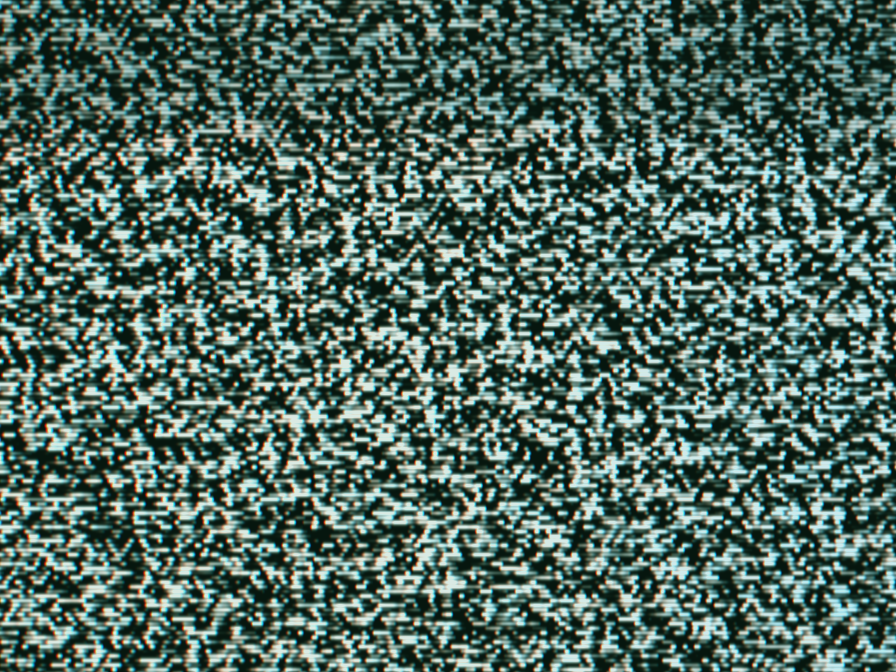
Give the GLSL for this texture, as a WebGL 1 fragment shader.

```glsl
precision highp float;
uniform vec2 u_resolution;

float hash(vec2 p) {
  return fract(sin(dot(p, vec2(127.1, 311.7))) * 43758.5453);
}

// Smooth noise along one scanline
float lineNoise(float x, float row) {
  float cell = floor(x);
  float t = smoothstep(0.0, 1.0, x - cell);
  return mix(hash(vec2(cell, row)), hash(vec2(cell + 1.0, row)), t);
}

// Short staggered grains mixed with longer horizontal streaks
float signal(float x, float row) {
  float shift = 0.5 * mod(row, 2.0) + 0.4 * hash(vec2(row, 5.3));
  float grain = lineNoise(x * 116.0 + shift, row);
  float streak = lineNoise(x * 34.0 + 9.0 * shift, row + 401.0);
  return smoothstep(0.3, 0.8, mix(grain, streak, 0.18));
}

// Scanline glow: brighter spots bloom wider into neighbouring lines
float beam(vec2 p) {
  float y = p.y * 146.0;
  float light = 0.0;
  for (int k = -1; k <= 1; k++) {
    float row = floor(y) + float(k);
    float s = signal(p.x, row);
    float d = (y - row - 0.5) / (0.36 + 0.2 * s);
    light += s * exp(-d * d);
  }
  return light;
}

void main() {
  vec2 uv = gl_FragCoord.xy / u_resolution;
  vec2 p = gl_FragCoord.xy / u_resolution.y;

  // Colour fringes, mostly in red and stronger toward the left edge
  float fringe = mix(0.0025, 0.0016, smoothstep(0.0, 0.5, uv.x));
  vec3 light = vec3(beam(p + vec2(fringe, 0.0)),
                    beam(p),
                    beam(p - vec2(0.4 * fringe, 0.0)));

  // Uneven chroma along the lines
  float chromaRow = floor(p.y * 73.0);
  float chroma = lineNoise(p.x * 45.0, chromaRow + 803.0) - 0.5;
  light *= 1.13 + chroma * vec3(0.25, -0.05, -0.15);

  // Dim band near the top and soft vignette
  float band = smoothstep(0.73, 0.86, uv.y) * (1.0 - 0.4 * smoothstep(0.92, 1.0, uv.y));
  vec2 centered = uv - vec2(0.5, 0.45);
  float shade = (1.0 - 0.22 * band) * (1.06 - 0.35 * dot(centered, centered));
  light = pow(min(light * shade, vec3(1.05)), vec3(1.12, 0.95, 1.02));

  // Cool tint to the right and top, warm glow under the dim band
  float cool = smoothstep(0.4, 1.0, uv.x) + 0.5 * band;
  float warmOffset = (uv.y - 0.79) / 0.035;
  float warm = exp(-warmOffset * warmOffset) * (1.0 - uv.x);
  vec3 tint = 1.0 + cool * vec3(-0.07, 0.0, 0.05) + warm * vec3(0.12, -0.03, -0.06);

  vec3 darkGlass = vec3(0.025, 0.085, 0.055);
  vec3 phosphor = vec3(0.81, 0.88, 0.85);
  gl_FragColor = vec4(mix(darkGlass, phosphor, light * tint), 1.0);
}
```
